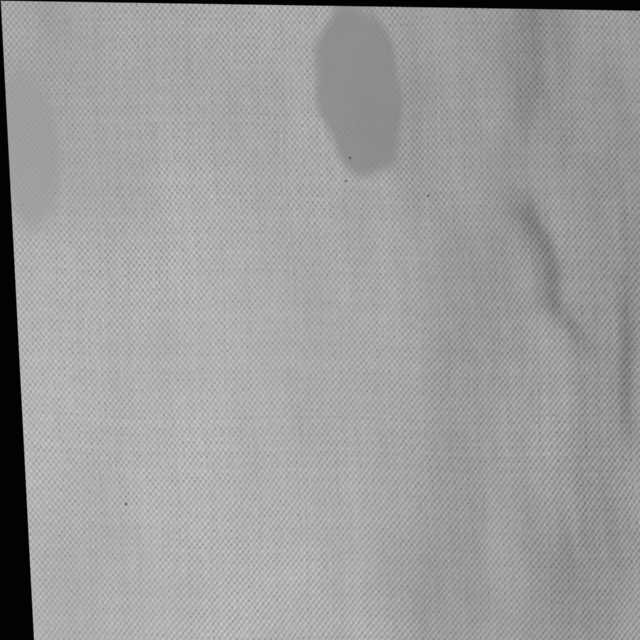
Reproduce this texture procedurally as a WebGL 2 fragment shader.

```glsl
#version 300 es
precision highp float;
// Grey woven cloth, slightly skewed against a black backing, with soft folds,
// two smooth oval stains and a few specks. The weave is a product of cosines
// varied per crossing; the folds are layered sines stretched along the warp.

#define THREADS vec2(114.0, 92.0)   // weave periods across the canvas
#define SKEW vec2(0.052, 0.0156)    // slant of the left and top borders
#define WEAVE_DEPTH 0.062
#define THREAD_VARIATION 0.035
#define FOLD_DEPTH 0.036
#define LIGHT_TONE 0.695
#define STAIN_TONE 0.545
#define SPECK_COUNT 4
#define BACKING 0.008

uniform vec2 u_resolution;
out vec4 fragColor;

const float TAU = 6.28318;

float hash(vec2 p) {
  vec3 q = fract(vec3(p.xyx) * 0.1031);
  q += dot(q, q.yzx + 33.33);
  return fract((q.x + q.y) * q.z);
}

// Layered sines, each octave turned and bent by the other axis.
float layeredSines(vec2 p) {
  float sum = 0.0, amplitude = 0.5;
  for (int i = 0; i < 5; i++) {
    sum += amplitude * sin(p.x + 1.4 * sin(p.y + float(i)));
    p = mat2(0.8, 0.6, -0.6, 0.8) * p * 1.7 + 2.3;
    amplitude *= 0.66;
  }
  return sum;
}

// Soft oval mask: 1 inside, 0 outside.
float oval(vec2 p, vec2 centre, vec2 radius, float softness) {
  vec2 d = p - centre;
  d.x += 0.1 * d.y;
  float wobble = 0.035 * sin(d.y * 70.0) + 0.03 * sin(d.x * 110.0);
  return 1.0 - smoothstep(1.0 - softness, 1.0 + softness, length(d / radius) + wobble);
}

// Signed weave relief: staggered gaps, leaning to diagonals by `lean`.
float weave(vec2 t, float lean) {
  vec2 c = cos(TAU * t), s = sin(TAU * t);
  vec2 crossing = floor(2.0 * t + 0.5);
  float strength = 0.5 + hash(crossing);
  float relief = c.x * c.y * strength - lean * s.x * s.y;
  return relief - 0.2 * relief * relief;
}

// Tone differences between single warp and weft threads.
float threadTone(vec2 t) {
  vec2 id = floor(2.0 * t + 0.5);
  vec2 body = abs(cos(TAU * t));
  float warp = hash(vec2(id.x, 7.0)) - 0.5;
  float weft = hash(vec2(3.0, id.y)) - 0.5;
  float slub = hash(vec2(id.x, floor(id.y / 5.0))) - 0.5;
  return body.x * (0.7 * warp + 0.5 * slub) + 0.6 * body.y * weft;
}

// Darkness of the long crease that bends towards the right border.
float crease(vec2 p) {
  float down = 1.0 - p.y;
  float path = 0.828 + 0.008 * sin(down * 19.0)
             + 0.03 * smoothstep(0.32, 0.44, down)
             + 0.075 * smoothstep(0.45, 0.57, down);
  float d = p.x - path;
  float width = d > 0.0 ? 0.015 : 0.030;
  float lower = smoothstep(0.28, 0.36, down) * (1.0 - smoothstep(0.46, 0.58, down));
  float upper = 1.0 - smoothstep(0.3, 0.42, down);
  float side = (p.x - 0.977) / 0.012;
  float edgeFold = exp(-side * side) * smoothstep(0.36, 0.58, down)
                 * (1.0 - smoothstep(0.6, 0.74, down));
  return exp(-d * d / (width * width)) * (0.11 * lower + 0.045 * upper) + 0.08 * edgeFold;
}

void main() {
  vec2 p = gl_FragCoord.xy / u_resolution;
  float pixel = 1.0 / min(u_resolution.x, u_resolution.y);
  vec2 cloth = vec2(p.x - SKEW.x * (1.0 - p.y), 1.0 - p.y - SKEW.y * p.x);

  // Broad light, from the bright lower left to the darker right
  float right = smoothstep(0.35, 0.95, p.x);
  float tone = LIGHT_TONE - 0.105 * right - 0.045 * smoothstep(0.35, 1.0, p.y) * (1.0 - right);
  float folds = layeredSines(vec2(p.x * 24.0, p.y * 7.0) + vec2(2.0 * p.y, 1.0));
  float blotches = layeredSines(p * vec2(9.0, 7.0) + 5.0);
  tone += FOLD_DEPTH * (0.3 + 0.7 * right) * folds + 0.014 * blotches;
  tone -= crease(p);

  // Stains flatten both the tone and the weave
  float stain = oval(p, vec2(0.561, 0.862), vec2(0.066, 0.136), 0.13);
  float faintStain = oval(p, vec2(0.045, 0.77), vec2(0.046, 0.125), 0.25);
  tone = mix(tone, STAIN_TONE + 0.01 * folds, 0.9 * stain);
  tone = mix(tone, STAIN_TONE + 0.065, 0.75 * faintStain);

  // Threads, slightly bent by the folds
  vec2 bend = vec2(sin(p.y * 17.0 + 3.0 * p.x), sin(p.x * 13.0 + 4.0 * p.y));
  vec2 t = cloth * THREADS + 0.3 * bend + 0.12 * folds;
  float lean = 0.45 * smoothstep(0.8, 1.5, p.x + 1.0 - p.y);
  float visible = (1.0 - 0.85 * stain) * (1.0 - 0.7 * faintStain) * (0.9 + 0.2 * blotches);
  tone += visible * (WEAVE_DEPTH * weave(t, lean) + THREAD_VARIATION * threadTone(t));

  // Specks
  for (int i = 0; i < SPECK_COUNT; i++) {
    float k = float(i);
    vec2 centre = 0.12 + 0.76 * vec2(hash(vec2(k, 11.0)), hash(vec2(k, 29.0)));
    float size = 0.0015 + 0.0015 * hash(vec2(k, 5.0));
    tone -= 0.25 * (1.0 - smoothstep(size - pixel, size + pixel, length(p - centre)));
  }

  // Cloth borders over the backing
  float edge = min(cloth.x, cloth.y);
  float inside = smoothstep(-pixel, pixel, edge - 0.001);
  fragColor = vec4(vec3(mix(BACKING, tone, inside)), 1.0);
}
```
